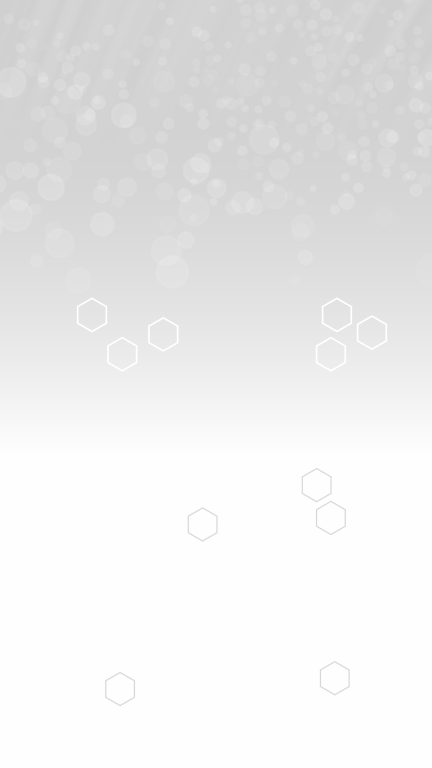
Give the GLSL for this background, as a WebGL 2 fragment shader.

```glsl
#version 300 es
precision highp float;

uniform vec2 u_resolution;
out vec4 outColor;

// Hash without sine: three values in 0..1 per cell
vec3 hash3(vec2 cell) {
    vec3 q = fract(vec3(cell.xyx) * vec3(0.1031, 0.1030, 0.0973));
    q += dot(q, q.yxz + 33.33);
    return fract((q.xxy + q.yzz) * q.zyx);
}

float noise1(float x) {
    float i = floor(x);
    float f = fract(x);
    return mix(hash3(vec2(i, 7.0)).x, hash3(vec2(i + 1.0, 7.0)).x, f * f * (3.0 - 2.0 * f));
}

// Distance to a hexagon with a corner at the top
float hexagon(vec2 p, float apothem) {
    p = abs(p);
    return max(p.x, dot(p, vec2(0.5, 0.8660254))) - apothem;
}

float outline(float dist, float halfWidth, float pixel) {
    return clamp((halfWidth - abs(dist)) / pixel + 0.5, 0.0, 1.0);
}

// Share of cells that hold a disc; x is across, y is down from the top
float discDensity(vec2 c, int layer) {
    if (layer == 0) {
        float band = smoothstep(0.12, 0.28, c.y) * (1.0 - smoothstep(0.5, 0.75, c.y));
        return band * mix(0.65, 0.1, smoothstep(0.3, 0.85, c.x));
    }
    if (layer == 1) {
        float band = smoothstep(0.05, 0.25, c.y) * (1.0 - smoothstep(0.4, 0.7, c.y));
        return 0.4 * band;
    }
    float trail = 1.0 - smoothstep(0.02, 0.16, abs(c.y - 0.08 - 0.25 * c.x));
    float right = smoothstep(0.3, 0.6, c.x) * (1.0 - smoothstep(0.35, 0.55, c.y));
    return max(0.5 * trail, 0.45 * right);
}

// Soft translucent discs scattered on a jittered grid
float discs(vec2 p, float size, int layer, float pixel) {
    float light = 0.0;
    vec2 home = floor(p / size);
    for (int j = -1; j <= 1; j++) {
        for (int i = -1; i <= 1; i++) {
            vec2 cell = home + vec2(i, j);
            vec3 place = hash3(cell + 31.0 * float(layer + 1));
            vec3 look = hash3(cell + 83.0 * float(layer + 2));
            vec2 center = (cell + 0.1 + 0.8 * place.xy) * size;
            float radius = size * mix(0.24, 0.46, look.x);
            float d = length(p - center) - radius;
            float fill = 1.0 - smoothstep(-pixel, pixel, d);
            float rim = smoothstep(-0.3 * radius, 0.0, d);
            float shown = step(place.z, discDensity(center, layer));
            light += shown * fill * mix(0.35, 1.0, look.y) * (0.85 + 0.25 * rim);
        }
    }
    return light;
}

void main() {
    // Width is one unit, y runs down from the top
    float pixel = 1.0 / u_resolution.x;
    vec2 p = vec2(gl_FragCoord.x, u_resolution.y - gl_FragCoord.y) * pixel;

    // Grey to white backdrop
    float fade = pow(clamp((p.y - 0.3) / 0.75, 0.0, 1.0), 1.6);
    float shade = mix(0.825, 0.995, fade);

    // Fanned slanted streaks near the top
    float slant = p.x + p.y * (0.35 + 0.3 * p.x);
    float streaks = 0.6 * noise1(slant * 28.0) + 0.4 * noise1(slant * 75.0) - 0.5;
    float sides = 1.0 - 0.6 * smoothstep(0.25, 0.4, p.x) * (1.0 - smoothstep(0.6, 0.8, p.x));
    shade += 0.04 * streaks * sides * (1.0 - smoothstep(0.08, 0.36, p.y));

    // Three sizes of light spots
    float spots = 0.0;
    for (int layer = 0; layer < 3; layer++) {
        float size = 0.085 * pow(0.6, float(layer));
        spots += discs(p, size, layer, pixel);
    }
    shade += 0.033 * min(spots, 1.6) * (1.0 - smoothstep(0.4, 0.9, p.y));

    // White hexagons above, grey hexagons below
    vec2 centers[11] = vec2[11](
        vec2(0.213, 0.729), vec2(0.283, 0.820), vec2(0.378, 0.774),
        vec2(0.780, 0.729), vec2(0.861, 0.770), vec2(0.766, 0.820),
        vec2(0.733, 1.123), vec2(0.766, 1.199), vec2(0.469, 1.214),
        vec2(0.278, 1.595), vec2(0.775, 1.570));
    for (int i = 0; i < 11; i++) {
        bool upper = i < 6;
        float line = outline(hexagon(p - centers[i], 0.0332), upper ? 0.0019 : 0.0014, pixel);
        shade = mix(shade, upper ? 1.0 : 0.845, line);
    }

    outColor = vec4(vec3(clamp(shade, 0.0, 1.0)), 1.0);
}
```
